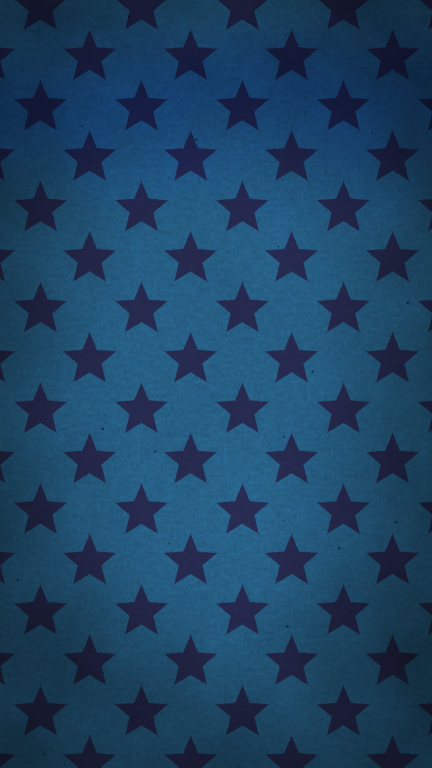
Write a WebGL 2 fragment shader that draws this pattern.

```glsl
#version 300 es
precision highp float;
uniform vec2 u_resolution;
out vec4 fragColor;

// Lengths are fractions of the canvas height
const vec2 PITCH = vec2(0.1315, 0.1313);
const vec2 FIRST_STAR = vec2(0.0527, 0.0717);
const vec2 STAGGER = vec2(0.0640, 0.0658);
const float STAR_RADIUS = 0.0360;
const float INNER_RATIO = 0.45;
const float EDGE_WOBBLE = 0.0004;

const vec3 CLOTH = vec3(0.150, 0.375, 0.525);
const vec3 STAR_INK = vec3(0.152, 0.165, 0.310);
const vec3 BLUE_TINT = vec3(0.72, 0.86, 1.06);
const float BAND_HEIGHT = 0.87;
const float BAND_WIDTH = 0.10;

const vec2 VIGNETTE_SCALE = vec2(1.70, 1.75);
const float VIGNETTE_START = 0.30;
const float VIGNETTE_END = 1.20;
const float VIGNETTE_FLOOR = 0.50;
const float STAIN = 0.30;
const float GRAIN = 0.10;
const float SPECK_CELLS = 26.0;
const float SPECK_SHARE = 0.04;

const float PI = 3.14159;

vec2 hash2(vec2 p) {
    vec3 q = fract(p.xyx * vec3(0.1031, 0.1030, 0.0973));
    q += dot(q, q.yzx + 33.33);
    return fract((q.xx + q.yz) * q.zy);
}

float corner(vec2 cell, vec2 offset) {
    float angle = 2.0 * PI * hash2(cell).x;
    return dot(vec2(cos(angle), sin(angle)), offset);
}

float gradientNoise(vec2 p) {
    vec2 i = floor(p), f = fract(p);
    vec2 u = f * f * f * (f * (f * 6.0 - 15.0) + 10.0);
    vec2 e = vec2(1.0, 0.0);
    return mix(mix(corner(i, f), corner(i + e, f - e), u.x),
               mix(corner(i + e.yx, f - e.yx), corner(i + 1.0, f - 1.0), u.x), u.y);
}

float fbm(vec2 p) {
    float sum = 0.0, weight = 0.6;
    for (int i = 0; i < 5; i++) {
        sum += weight * gradientNoise(p);
        p = mat2(1.6, 1.2, -1.2, 1.6) * p + 7.3;
        weight *= 0.55;
    }
    return sum;
}

// Signed distance to the edge lines of an upright five-pointed star
float starDistance(vec2 p) {
    float sector = PI / 5.0;
    float angle = abs(mod(atan(p.x, p.y) + sector, 2.0 * sector) - sector);
    vec2 q = length(p) * vec2(cos(angle), sin(angle));
    vec2 tip = vec2(STAR_RADIUS, 0.0);
    vec2 edge = STAR_RADIUS * INNER_RATIO * vec2(cos(sector), sin(sector)) - tip;
    return dot(q - tip, normalize(vec2(edge.y, -edge.x)));
}

float starGrid(vec2 p) {
    return starDistance(mod(p + 0.5 * PITCH, PITCH) - 0.5 * PITCH);
}

float specks(vec2 p) {
    vec2 g = p * SPECK_CELLS, cell = floor(g);
    vec2 center = 0.2 + 0.6 * hash2(cell + 41.0);
    vec2 pick = hash2(cell + 83.0);
    float radius = mix(0.03, 0.07, pick.y);
    return step(pick.x, SPECK_SHARE) * (1.0 - smoothstep(0.4 * radius, radius, length(g - cell - center)));
}

void main() {
    vec2 uv = gl_FragCoord.xy / u_resolution;
    vec2 p = gl_FragCoord.xy / u_resolution.y;
    float pixel = 1.0 / u_resolution.y;

    // Two staggered star lattices
    vec2 local = p - FIRST_STAR;
    float d = min(starGrid(local), starGrid(local - STAGGER));
    d += EDGE_WOBBLE * gradientNoise(p * 170.0);
    float star = 1.0 - smoothstep(-0.75 * pixel, 0.75 * pixel, d);
    vec3 color = mix(CLOTH, STAR_INK, star);

    // Uneven blue band near the top
    float blotch = fbm(p * 5.0 + 3.0);
    float band = (uv.y - BAND_HEIGHT + 0.08 * blotch) / BAND_WIDTH;
    color *= mix(vec3(1.0), BLUE_TINT, exp(-band * band));

    // Vignette with stains that deepen toward the rim
    float rim = smoothstep(VIGNETTE_START, VIGNETTE_END, length((uv - 0.5) * VIGNETTE_SCALE));
    color *= mix(1.0, VIGNETTE_FLOOR, rim);
    color *= 1.0 + STAIN * blotch * mix(0.35, 1.5, rim);

    // Paper grain, short fibres and dark specks
    float grain = gradientNoise(p * 230.0) + 0.7 * gradientNoise(p * vec2(70.0, 160.0) + 19.0);
    color *= 1.0 + GRAIN * grain * mix(1.0, 0.6, star);
    color *= 1.0 - 0.45 * specks(p);

    fragColor = vec4(color, 1.0);
}
```
